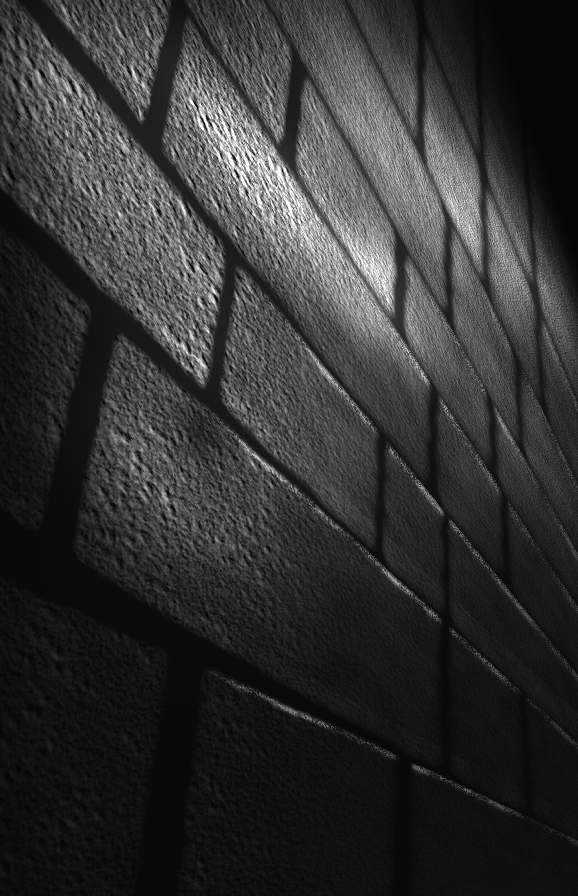
This texture is drawn by a WebGL 1 fragment shader. Its source:

```glsl
precision highp float;
uniform vec2 u_resolution;

const vec2 VANISH = vec2(0.892, 1.055);  // where the courses meet, y downward
const float PLUMB_X = 0.482;             // column that stands upright
const float PLUMB_REACH = 1.82;
const float JOINT_WIDTH = 0.028;
const float AMBIENT = 0.062;
const float MORTAR_LIGHT = 0.27;
const float RELIEF = 1.3;
const float GRAIN = 0.6;
const vec2 TO_LIGHT = vec2(0.0035, 0.0050);

vec2 hash2(vec2 p) {
  vec3 q = fract(vec3(p.xyx) * vec3(0.1031, 0.1030, 0.0973));
  q += dot(q, q.yzx + 33.33);
  return fract((q.xx + q.yz) * q.zy);
}

// Distance to the nearest scattered cell centre
float cells(vec2 p) {
  vec2 base = floor(p), f = p - base;
  float nearest = 2.0;
  for (int k = 0; k < 9; k++) {
    vec2 o = vec2(mod(float(k), 3.0), floor(float(k) / 3.0)) - 1.0;
    vec2 r = o + hash2(base + o + 200.0) - f;
    nearest = min(nearest, dot(r, r));
  }
  return sqrt(nearest);
}

float waves(vec2 p) {
  float sum = 0.0, amp = 0.5;
  for (int i = 0; i < 4; i++) {
    sum += amp * sin(p.x + 1.7 * sin(p.y * 0.8)) * cos(p.y * 1.1 + sin(p.x));
    p = mat2(1.5, 1.1, -1.1, 1.5) * p + 2.3;
    amp *= 0.55;
  }
  return sum;
}

float relief(vec2 uv, float pitting) {
  float pits = smoothstep(0.05, 0.42, cells(uv * vec2(42.0, 36.0)));
  return pits * pitting + 0.45 * cells(uv * 85.0) + 0.35 * cells(uv * 170.0);
}

// Soft oval of light, long axis falling to the right
float glow(vec2 p, float x, float y, float along, float across) {
  vec2 r = p - vec2(x, y);
  r = vec2(dot(r, vec2(0.6, 0.8)) / along, dot(r, vec2(0.8, -0.6)) / across);
  return exp(-dot(r, r));
}

float illumination(vec2 p) {
  float sum = AMBIENT + 0.62 * glow(p, 0.285, 0.185, 0.17, 0.050);
  sum += 0.42 * glow(p, 0.415, 0.320, 0.09, 0.040);
  sum += 0.36 * glow(p, 0.420, 0.150, 0.20, 0.080);
  sum += 0.20 * glow(p, 0.490, 0.210, 0.15, 0.060);
  sum += 0.31 * glow(p, 0.160, 0.250, 0.22, 0.090);
  sum += 0.17 * glow(p, 0.080, 0.080, 0.15, 0.090);
  sum += 0.27 * glow(p, 0.190, 0.520, 0.15, 0.085);
  sum += 0.18 * glow(p, 0.350, 0.460, 0.19, 0.090);
  sum += 0.20 * glow(p, 0.530, 0.430, 0.19, 0.070);
  sum += 0.30 * glow(p, 0.590, 0.310, 0.12, 0.040);
  return sum * (1.0 - 0.55 * glow(p, 0.225, 0.490, 0.045, 0.035));
}

// Slopes bounding a course, with lower gap and joint scale; upright joints
vec4 findCourse(float m, out vec3 joints) {
  joints = vec3(0.466, 0.550, 0.610);
  if (m > 2.45) return vec4(2.45, 3.05, 0.02, 0.9);
  if (m > 2.085) return vec4(2.085, 2.45, 0.02, 0.9);
  joints = vec3(-0.2, 0.503, 0.582);
  if (m > 1.775) return vec4(1.775, 2.085, 0.01, 0.9);
  joints = vec3(0.288, 0.443, 0.550);
  if (m > 1.53) return vec4(1.53, 1.775, 0.015, 1.1);
  joints = vec3(0.096, 0.484, 0.560);
  if (m > 1.225) return vec4(1.225, 1.53, 0.04, 1.0);
  joints = vec3(0.230, 0.427, 0.497);
  if (m > 0.915) return vec4(0.915, 1.225, 0.045, 0.65);
  joints = vec3(0.085, 0.495, 0.570);
  if (m > 0.475) return vec4(0.475, 0.915, 0.09, 1.0);
  joints = vec3(0.241, 0.456, 0.90);
  return vec4(-0.6, 0.475, 0.0, 1.3);
}

void main() {
  vec2 p = gl_FragCoord.xy / u_resolution.y;
  p.y = 1.0 - p.y;
  // Wall coordinates: depth, course slope and plumb column
  float depth = max(VANISH.x - p.x, 0.05), area = depth * depth;
  vec2 uv = vec2(-log(depth), (VANISH.y - p.y) / depth);
  float rough = waves(uv * 23.0), m = uv.y + 0.010 * rough * depth;
  float column = PLUMB_X + (p.x - PLUMB_X) / (1.0 + (p.y - 0.5) / PLUMB_REACH);
  column += 0.003 * waves(uv * 31.0 + 7.0);
  // Distances inward from the edges of one brick
  vec3 joints;
  vec4 course = findCourse(m, joints);
  float scale = depth * inversesqrt(1.0 + m * m);
  float top = (course.y - m - 0.02 * area) * scale;
  float bottom = (m - course.x - course.z * area) * scale;
  vec3 away = abs(column - joints) - JOINT_WIDTH * area * course.w;
  float side = min(away.x, min(away.y, away.z));
  float inside = min(min(top, bottom), side);
  inside = min(inside, 0.010 - length(max(0.010 - vec2(min(top, bottom), side), 0.0)));
  float soft = 0.0025 + 0.6 / u_resolution.y;
  float face = smoothstep(-soft, soft, inside);
  // Pitted, grainy stone lit from the upper right
  float smoothing = smoothstep(0.25, 0.42, p.x);
  float pitting = clamp(mix(0.35 + 0.9 * rough, 0.08, smoothing), 0.0, 0.9);
  float slope = relief(uv, pitting) - relief(uv + TO_LIGHT, pitting);
  float grain = hash2(floor(uv * 330.0) + 500.0).x - 0.5;
  float stone = 1.0 + RELIEF * slope * mix(1.2, 0.7, smoothing);
  stone += GRAIN * grain * mix(1.0, 0.5, smoothing) + 0.25 * rough;
  float brick = dot(step(joints, vec3(column)), vec3(1.0)) + course.x * 17.0;
  float tone = 0.9 + 0.2 * hash2(vec2(floor(brick * 9.0) + 40.0, 11.0)).x;
  tone *= 1.0 + 0.25 * step(bottom, 0.022) * step(course.x, 1.0);
  tone *= 0.75 + 0.25 * smoothstep(0.0, 0.008, inside);
  float value = illumination(p) * mix(MORTAR_LIGHT, max(stone, 0.1) * tone, face);
  // Chipped upper arrises
  float reach = smoothstep(0.20, 0.30, p.x) * smoothstep(0.28, 0.42, p.y);
  reach *= 1.0 - 0.6 * smoothstep(0.50, 0.62, p.x);
  float rim = exp(-pow((top - 0.002) / 0.003, 2.0)) * smoothstep(-0.003, 0.006, side);
  value += clamp(0.5 + 0.9 * rough + grain, 0.1, 1.2) * reach * 0.42 * rim;
  // Darkness beyond the wall and toward the borders
  value *= 1.0 - 0.94 * smoothstep(2.45, 3.15, uv.y);
  value *= (1.0 - 0.3 * smoothstep(0.65, 1.0, p.y)) * (0.7 + 0.3 * smoothstep(0.0, 0.08, p.x));
  gl_FragColor = vec4(vec3(clamp(value + 0.018, 0.0, 1.0)), 1.0);
}
```
